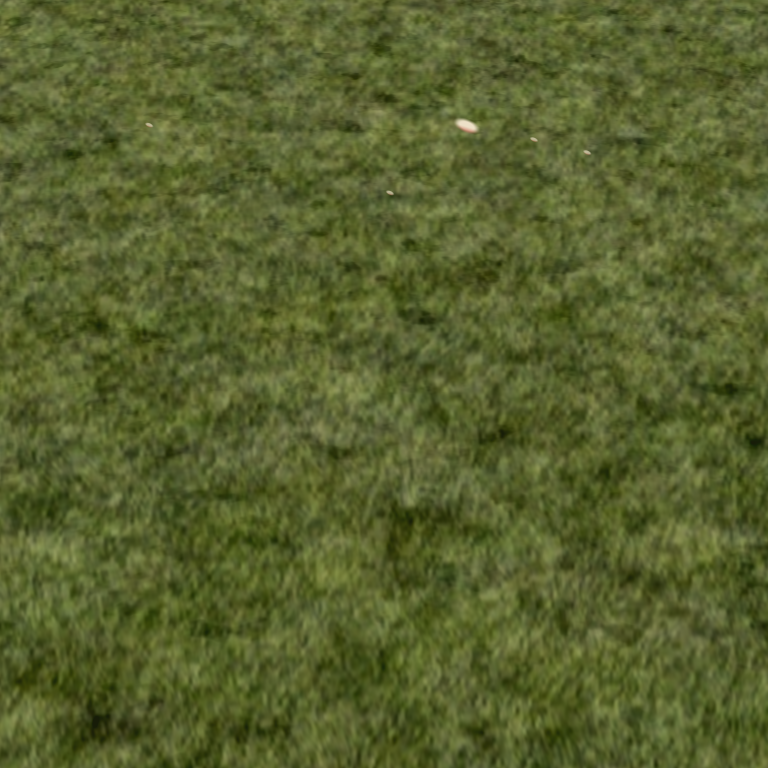
Reproduce this texture procedurally as a Shadertoy shader.

```glsl
// A mown lawn seen at a low angle: soft patches and dark hollows on a receding
// ground plane, overlaid with fine upright blades of slanted value noise.
// A few pale petals lie in the far part.

const float HORIZON = 1.9;        // height of the vanishing line, in canvas units
const float PATCH_SCALE = 20.0;
const float TUFT_SCALE = 62.0;
const float BLADE_SCALE = 145.0;
const float PATCH_CONTRAST = 2.3;
const float TUFT_CONTRAST = 1.1;
const float BLADE_CONTRAST = 1.95;
const float HOLLOW_DEPTH = 1.9;
const int PETALS = 5;

const vec3 GRASS = vec3(0.340, 0.376, 0.176);
const vec3 LIGHT_STEP = vec3(0.054, 0.054, 0.043);  // change per unit of tone
const vec3 GREY_STEP = vec3(0.012, 0.006, 0.044);   // lush to silvery green
const vec3 STRAW_STEP = vec3(0.022, -0.004, 0.004); // green to dry brown
const vec3 PETAL_WHITE = vec3(0.93, 0.88, 0.78);
const vec3 PETAL_PINK = vec3(0.80, 0.48, 0.40);

float hash(vec2 p) {
    return fract(sin(dot(p, vec2(127.1, 311.7))) * 43758.5453);
}

// Smooth value noise from -1 to 1
float noise(vec2 p) {
    vec2 cell = floor(p);
    vec2 f = fract(p);
    f = f * f * (3.0 - 2.0 * f);
    float low = mix(hash(cell), hash(cell + vec2(1, 0)), f.x);
    float high = mix(hash(cell + vec2(0, 1)), hash(cell + vec2(1, 1)), f.x);
    return 2.0 * mix(low, high, f.y) - 1.0;
}

float fbm(vec2 p) {
    const mat2 TURN = mat2(1.6, 1.2, -1.2, 1.6);
    float sum = 0.0;
    float weight = 0.5;
    for (int i = 0; i < 4; i++) {
        sum += weight * noise(p);
        p = TURN * p + 17.3;
        weight *= 0.55;
    }
    return sum;
}

// Fine upright streaks; two layers lean in opposite directions
float blades(vec2 uv, float depth) {
    float sway = 0.006 * noise(uv * 14.0);
    vec2 right = vec2(uv.x + sway - 0.25 * uv.y, depth * 0.95);
    vec2 left = vec2(uv.x + sway + 0.14 * uv.y, depth * 0.95);
    float coarse = noise(right * BLADE_SCALE);
    float fine = noise(left * BLADE_SCALE * 1.4 + 41.0);
    return 0.75 * coarse + 0.58 * fine;
}

// Coverage in x, pink tint in y
vec2 petal(vec2 uv, vec2 centre, float size) {
    vec2 d = uv - centre;
    d.y += 0.3 * d.x;
    float r = length(d / vec2(size, 0.55 * size));
    float cover = 1.0 - smoothstep(0.55, 1.25, r);
    return vec2(cover, smoothstep(0.0, 0.6, -d.y / size));
}

void mainImage(out vec4 fragColor, in vec2 fragCoord) {
    vec2 uv = fragCoord / iResolution.xy;

    // Ground plane: patches shrink and flatten towards the top
    float nearness = 1.0 / (HORIZON - uv.y);
    vec2 ground = vec2((uv.x - 0.5) * nearness * 1.2, 3.3 * nearness);
    float depth = -log(HORIZON - uv.y);

    // Tone: broad patches, tufts, blades and shaded hollows
    float patches = fbm(ground * PATCH_SCALE);
    float tufts = noise(vec2(uv.x - 0.1 * uv.y, depth * 1.5) * TUFT_SCALE + 9.0);
    float grain = blades(uv, depth);
    float hollow = smoothstep(0.2, 0.62, fbm(ground * PATCH_SCALE * 1.15 + 63.0));
    float tone = PATCH_CONTRAST * patches + TUFT_CONTRAST * tufts;
    tone += BLADE_CONTRAST * grain * mix(1.12, 0.78, uv.y);
    tone += 0.6 * (uv.y - 0.45) - HOLLOW_DEPTH * hollow + 0.2;

    // Colour: light, then lush or silvery, then a little straw
    float silver = 1.3 * fbm(ground * PATCH_SCALE * 0.7 + 27.0);
    silver += 0.8 * noise(uv * vec2(95.0, 75.0) + 5.0) + 0.6 * (uv.y - 0.5);
    float straw = fbm(ground * PATCH_SCALE * 0.9 + 91.0);
    straw += 0.6 * noise(uv * vec2(110.0, 85.0) + 33.0);
    vec3 color = GRASS + LIGHT_STEP * tone + GREY_STEP * silver + STRAW_STEP * straw;
    color = max(color, vec3(0.09, 0.11, 0.03));

    // Petals: one large, the rest small specks
    for (int i = 0; i < PETALS; i++) {
        float id = float(i);
        vec2 spot = vec2(hash(vec2(id, 3.0)), mix(0.74, 0.86, hash(vec2(id, 8.0))));
        vec2 centre = i == 0 ? vec2(0.608, 0.836) : spot;
        float size = i == 0 ? 0.015 : 0.005;
        vec2 p = petal(uv, centre, size);
        float opacity = i == 0 ? 1.0 : 0.65;
        color = mix(color, mix(PETAL_WHITE, PETAL_PINK, p.y), p.x * opacity);
    }

    fragColor = vec4(color, 1.0);
}
```
